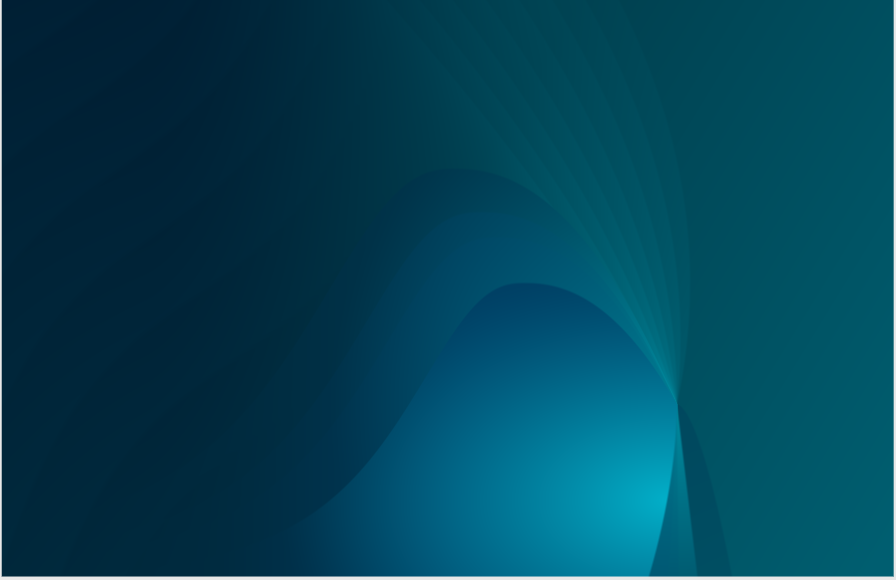
Give the GLSL for this background, as a Shadertoy shader.

```glsl
const vec2 PINCH = vec2(1.165, 0.303);

// Signed depth inside a bell-shaped fold; k runs from outer to inner fold
float foldDepth(vec2 p, float k) {
    vec2 apex = vec2(0.783 + 0.12 * k, 0.709 - 0.197 * k);
    if (p.x < apex.x) {
        float u = pow((apex.x - p.x) / (0.301 - 0.064 * k), 2.5);
        return apex.y - (0.683 - 0.151 * k) * u / (1.0 + u) - p.y;
    }
    if (p.y > PINCH.y) {
        float t = (p.x - apex.x) / (PINCH.x - apex.x);
        return mix(apex.y, PINCH.y, pow(t, 2.2)) - p.y;
    }
    float s = (PINCH.y - p.y) / PINCH.y;
    return PINCH.x + mix(0.036, -0.05, k) * pow(s, 1.0 + 0.8 * k) - p.x;
}

// Horizontal position of a fan edge; f runs from outer to inner edge
float fanEdge(float v, float f) {
    return PINCH.x + mix(0.151, -0.38, f) * v - mix(0.251, 0.12, f) * v * v;
}

void mainImage(out vec4 fragColor, in vec2 fragCoord) {
    vec2 uv = fragCoord / iResolution.xy;
    vec2 p = uv * vec2(1.542, 1.0);
    float soft = 1.5 / iResolution.y;
    float pinchDist = distance(p, PINCH);

    // Dark left side blending into the teal right side
    vec3 teal = mix(vec3(0.0, 0.25, 0.31), vec3(0.0, 0.37, 0.44),
                    clamp((p.x - 1.0) * 0.9 + (1.0 - p.y) * 0.55, 0.0, 1.0));
    vec3 navy = mix(vec3(0.0, 0.155, 0.23), vec3(0.0, 0.12, 0.20), uv.y);
    vec3 color = mix(navy, teal, smoothstep(0.25, 1.0, p.x));

    // Faint diagonal waves in the dark area
    float phase = 7.0 * (p.x - 0.7 * p.y) + 0.5 * sin(5.0 * p.x + 3.0 * p.y);
    float wave = fract(phase);
    wave *= 1.0 - smoothstep(0.9, 1.0, wave);
    color += vec3(0.0, 0.008, 0.010) * wave * (1.0 - smoothstep(0.3, 0.8, p.x));

    // Fan of translucent sheets above the pinch
    float v = (p.y - PINCH.y) / (1.0 - PINCH.y);
    if (v > 0.0) {
        for (int i = 0; i < 8; i++) {
            float depth = fanEdge(v, float(i) / 7.0) - p.x;
            float light = smoothstep(-soft, soft, depth) * exp(-max(depth, 0.0) / 0.13);
            color += vec3(0.0, 0.036, 0.039) * light * exp(-1.6 * pinchDist);
        }
    }

    // Shadowed sheet below the pinch
    float s = max((PINCH.y - p.y) / PINCH.y, 0.0);
    float shadowDepth = PINCH.x + 0.096 * pow(s, 0.6) - p.x;
    float shadow = smoothstep(-soft, soft, shadowDepth) * step(0.001, s) * step(1.05, p.x);
    color = mix(color, vec3(0.0, 0.28, 0.37), shadow * mix(0.9, 0.55, s));

    // Nested folds, each lit toward the pinch
    vec4 nesting = vec4(0.0, 0.38, 0.6, 1.0);
    for (int i = 0; i < 4; i++) {
        float k = nesting[i];
        vec3 body = mix(vec3(0.0, 0.21, 0.30), vec3(0.0, 0.245, 0.39), k);
        body = mix(vec3(0.0, 0.165, 0.245), body, smoothstep(0.3, 0.85, p.x));
        float glow = pow(max(1.0 - pinchDist / 0.6, 0.0), 1.2) * (1.0 - 0.3 * k);
        vec3 fill = mix(body, vec3(0.0, 0.55, 0.63), glow);
        if (i == 3) {
            float reach = length((p - vec2(1.155, 0.137)) / vec2(0.68, 0.42));
            fill = mix(body, vec3(0.01, 0.69, 0.79), pow(max(1.0 - reach, 0.0), 1.3));
        }
        float cover = smoothstep(-soft, soft, foldDepth(p, k));
        color = mix(color, fill, cover * smoothstep(0.1, 0.6, p.x));
    }

    // Pale rim on the left, right and bottom
    float rim = min(min(p.x - 0.003, 1.538 - p.x), p.y - 0.006);
    color = mix(vec3(0.91), color, smoothstep(-0.5 * soft, 0.5 * soft, rim));
    fragColor = vec4(color, 1.0);
}
```
